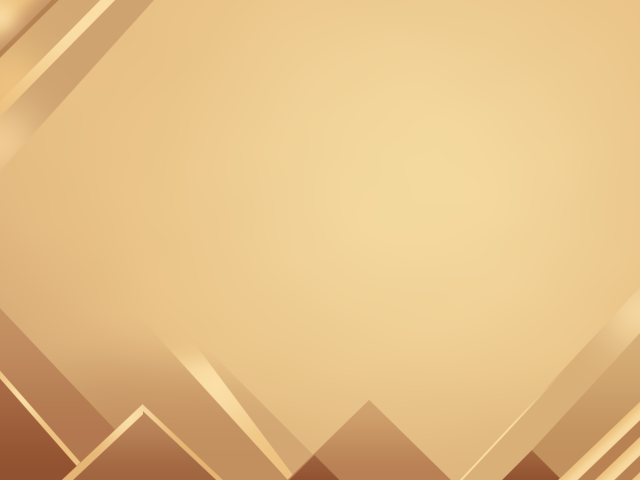
Write a WebGL 2 fragment shader that draws this background.

```glsl
#version 300 es
precision highp float;
uniform vec2 u_resolution;
out vec4 outColor;

const vec3 CREAM = vec3(0.98, 0.87, 0.65);
const vec3 GOLD = vec3(0.93, 0.76, 0.50);
const vec3 TAN = vec3(0.79, 0.60, 0.41);
const vec3 BROWN = vec3(0.70, 0.47, 0.31);
const vec3 UMBER = vec3(0.57, 0.32, 0.19);

// Signed distance to a line, positive on the right when walking from a to b
float side(vec2 p, vec2 a, vec2 b) {
    vec2 d = normalize(b - a);
    return dot(p - a, vec2(d.y, -d.x));
}

// Signed distance to a downward-opening wedge, positive inside
float peak(vec2 p, vec2 apex, float slope) {
    return (apex.y - p.y - slope * abs(p.x - apex.x)) / sqrt(1.0 + slope * slope);
}

float fill(float d) {
    float w = 0.8 / u_resolution.y;
    return smoothstep(-w, w, d);
}

float band(float d, float width) {
    return fill(d) * fill(width - d);
}

float glow(vec2 p, vec2 center, float radius) {
    vec2 q = (p - center) / radius;
    return exp(-dot(q, q));
}

vec3 backdrop(vec2 p) {
    float r = length((p - vec2(0.87, 0.62)) * vec2(0.95, 1.0));
    vec3 c = mix(vec3(0.955, 0.85, 0.62), vec3(0.91, 0.755, 0.525), smoothstep(0.0, 0.72, r));
    c = mix(c, TAN, 0.75 * smoothstep(0.55, 1.15, r + 0.25 * (0.5 - p.y)) * smoothstep(0.95, 0.3, p.y));
    c = mix(c, vec3(0.86, 0.70, 0.48), 0.5 * smoothstep(0.3, 0.0, p.y));
    // Faint layered mottling
    float m = 0.0;
    for (int i = 1; i < 4; i++) {
        float f = 9.0 * float(i);
        m += sin(p.x * f + 2.0 * sin(p.y * f * 0.7)) * sin(p.y * f * 1.2 + float(i)) / float(i);
    }
    return c + 0.003 * m;
}

vec3 topLeft(vec3 c, vec2 p) {
    float d = side(p, vec2(0.321, 1.0), vec2(0.0, 0.644));
    vec3 outer = mix(vec3(0.81, 0.64, 0.44), vec3(0.94, 0.79, 0.57), glow(p, vec2(0.0, 0.70), 0.09));
    c = mix(c, outer, fill(d));
    d = side(p, vec2(0.240, 1.0), vec2(0.0, 0.757));
    vec3 inner = mix(vec3(0.83, 0.66, 0.45), GOLD, glow(p, vec2(0.02, 0.82), 0.09));
    c = mix(c, inner, fill(d));
    c = mix(c, mix(GOLD, CREAM, smoothstep(0.75, 0.95, p.y)), band(d, 0.022));
    d = side(p, vec2(0.122, 1.0), vec2(0.0, 0.880));
    c = mix(c, mix(TAN, GOLD, smoothstep(0.01, 0.06, d)), fill(d));
    c = mix(c, vec3(0.71, 0.51, 0.32), band(d, 0.010));
    return mix(c, CREAM, 0.8 * glow(p, vec2(0.0, 0.965), 0.035) * fill(d));
}

vec3 bottomLeft(vec3 c, vec2 p) {
    // Soft slopes on both sides of the tapered beam
    float d = side(p, vec2(0.417, 0.288), vec2(0.651, 0.054));
    c = mix(c, vec3(0.81, 0.63, 0.43), 0.75 * fill(d) * smoothstep(0.30, 0.10, p.y));
    d = side(p, vec2(0.350, 0.275), vec2(0.600, 0.0));
    c = mix(c, vec3(0.76, 0.56, 0.37), fill(d) * smoothstep(0.36, 0.02, p.y) * smoothstep(0.0, 0.25, p.x));
    float beam = min(-d, side(p, vec2(0.405, 0.285), vec2(0.618, 0.0)));
    c = mix(c, mix(GOLD, CREAM, glow(p, vec2(0.45, 0.20), 0.12)), fill(beam) * smoothstep(0.30, 0.22, p.y));
    // Layered corner
    d = side(p, vec2(0.0, 0.358), vec2(0.234, 0.111));
    c = mix(c, mix(BROWN, vec3(0.77, 0.57, 0.39), smoothstep(0.08, 0.36, p.y)), fill(d));
    d = side(p, vec2(0.0, 0.228), vec2(0.165, 0.040));
    c = mix(c, mix(UMBER, vec3(0.66, 0.42, 0.27), smoothstep(0.0, 0.22, p.y)), fill(d));
    c = mix(c, mix(GOLD, CREAM, glow(p, vec2(0.05, 0.17), 0.05)), band(d, 0.011));
    // Outlined peak
    d = peak(p, vec2(0.297, 0.158), 0.94);
    c = mix(c, mix(vec3(0.63, 0.40, 0.25), vec3(0.74, 0.53, 0.36), smoothstep(0.0, 0.14, p.y)), fill(d));
    vec3 rim = mix(vec3(0.90, 0.71, 0.45), CREAM, glow(p, vec2(0.27, 0.13), 0.07));
    return mix(c, rim, band(d, p.x < 0.297 ? 0.016 : 0.010));
}

vec3 bottomCenter(vec3 c, vec2 p) {
    float d = peak(p, vec2(0.769, 0.167), 0.98);
    vec3 face = mix(vec3(0.72, 0.50, 0.33), vec3(0.82, 0.64, 0.43), smoothstep(0.0, 0.17, p.y));
    c = mix(c, face, fill(d));
    d = peak(p, vec2(0.655, 0.052), 1.0);
    return mix(c, mix(UMBER, vec3(0.62, 0.39, 0.25), p.y / 0.052), fill(d));
}

vec3 bottomRight(vec3 c, vec2 p) {
    float d = side(p, vec2(0.958, 0.0), vec2(1.333, 0.401));
    vec3 sheet = mix(vec3(0.85, 0.69, 0.47), CREAM, 0.8 * glow(p, vec2(1.333, 0.35), 0.09));
    c = mix(c, sheet, fill(d));
    c = mix(c, CREAM, band(d, 0.004) * smoothstep(0.24, 0.10, p.y));
    d = side(p, vec2(1.108, 0.062), vec2(1.333, 0.306));
    c = mix(c, mix(vec3(0.76, 0.57, 0.37), vec3(0.84, 0.68, 0.46), smoothstep(0.05, 0.3, p.y)), fill(d));
    c = mix(c, mix(UMBER, vec3(0.64, 0.41, 0.25), p.y / 0.062), fill(peak(p, vec2(1.108, 0.062), 1.0)));
    // Alternating gold and brown stripes
    d = side(p, vec2(1.163, 0.0), vec2(1.333, 0.163));
    for (int i = 0; i < 3; i++) {
        float s = d - 0.053 * float(i);
        vec3 stripe = mix(GOLD, CREAM, 0.8 * smoothstep(0.0, 0.022, s));
        c = mix(c, vec3(0.72, 0.51, 0.32), fill(s));
        c = mix(c, stripe, band(s, 0.028));
    }
    return c;
}

void main() {
    vec2 p = gl_FragCoord.xy / u_resolution.y;
    p.x *= u_resolution.y / u_resolution.x * 4.0 / 3.0;
    vec3 color = backdrop(p);
    color = topLeft(color, p);
    color = bottomLeft(color, p);
    color = bottomCenter(color, p);
    color = bottomRight(color, p);
    outColor = vec4(color, 1.0);
}
```
